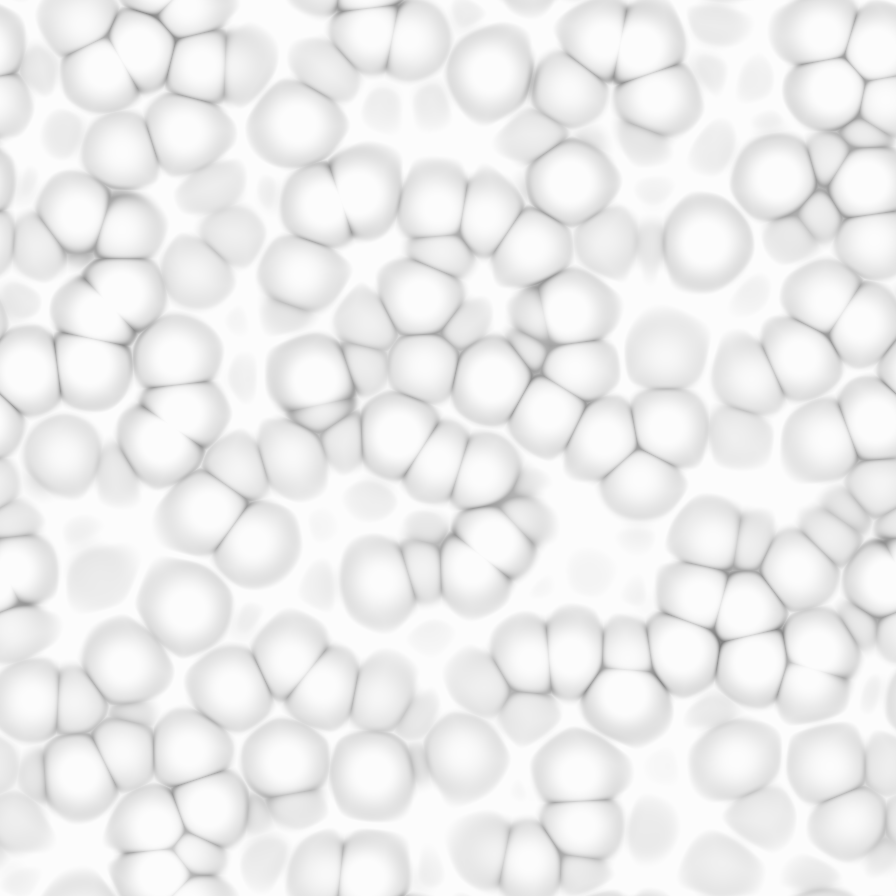
Give the GLSL for this texture, as a WebGL 2 fragment shader.

```glsl
#version 300 es
precision highp float;

uniform vec2 u_resolution;
out vec4 outColor;

#define CELLS 16          // grid cells per side, whole number for tiling
#define JITTER 0.8        // scatter of the centres inside their cells
#define DEPTH 1.2         // deepest bubble centre, in cells
#define RIM_RADIUS 0.79   // distance of the darkest rim, in cells
#define FADE_RADIUS 1.2   // distance at which the rim has turned white
#define RIM_SHADE 0.125
#define LINE_SHADE 0.4
#define LINE_SHARPNESS 10.0
#define PAPER 0.99

// Integer hash: three values in 0..1 for a grid cell
vec3 hash3(ivec2 cell) {
    uvec3 v = uvec3(uvec2(cell), 7u) * 1664525u + 1013904223u;
    v.x += v.y * v.z; v.y += v.z * v.x; v.z += v.x * v.y;
    v ^= v >> 16u;
    v.x += v.y * v.z; v.y += v.z * v.x; v.z += v.x * v.y;
    return vec3(v >> 8u) / 16777216.0;
}

// Brightness of the bubble foam; p is measured in cells
float foam(vec2 p) {
    ivec2 base = ivec2(floor(p));
    float nearest = 9.0, second = 9.0;
    float weightSum = 0.0, strengthSum = 0.0;

    // Bubble centres lie at various depths below the plane
    for (int y = -2; y <= 2; y++) {
        for (int x = -2; x <= 2; x++) {
            ivec2 cell = base + ivec2(x, y);
            vec3 rnd = hash3((cell + CELLS) % CELLS);
            vec2 centre = vec2(cell) + 0.5 + JITTER * (rnd.xy - 0.5);
            float depth = rnd.z * DEPTH;
            float d = length(vec3(centre - p, depth));
            second = min(second, max(nearest, d));
            nearest = min(nearest, d);

            float weight = exp(-LINE_SHARPNESS * d);
            weightSum += weight;
            strengthSum += weight * (1.0 - 0.58 * depth);
        }
    }
    float strength = strengthSum / weightSum;

    // 0 inside a bubble, 1 on the border of two, 2 where three meet
    float contact = weightSum * exp(LINE_SHARPNESS * nearest) - 1.0;

    // Soft grey rim around the white core
    float rim = smoothstep(0.32, RIM_RADIUS, nearest)
              * (1.0 - smoothstep(RIM_RADIUS, FADE_RADIUS, nearest));
    rim *= mix(1.25, 0.8, smoothstep(0.7, 1.4, second));

    // White veins along the borders of distant bubbles
    float vein = smoothstep(0.02, 0.6, contact) * smoothstep(0.72, 0.94, nearest);
    rim *= 1.0 - vein;

    // Dark creases where close bubbles press together
    float crease = smoothstep(0.15, 1.5, contact)
                 * smoothstep(0.3, 0.72, nearest)
                 * (1.0 - smoothstep(0.68, 0.84, nearest));

    return PAPER - strength * (RIM_SHADE * rim + LINE_SHADE * strength * crease);
}

void main() {
    vec2 uv = gl_FragCoord.xy / u_resolution;
    outColor = vec4(vec3(foam(uv * float(CELLS))), 1.0);
}
```
